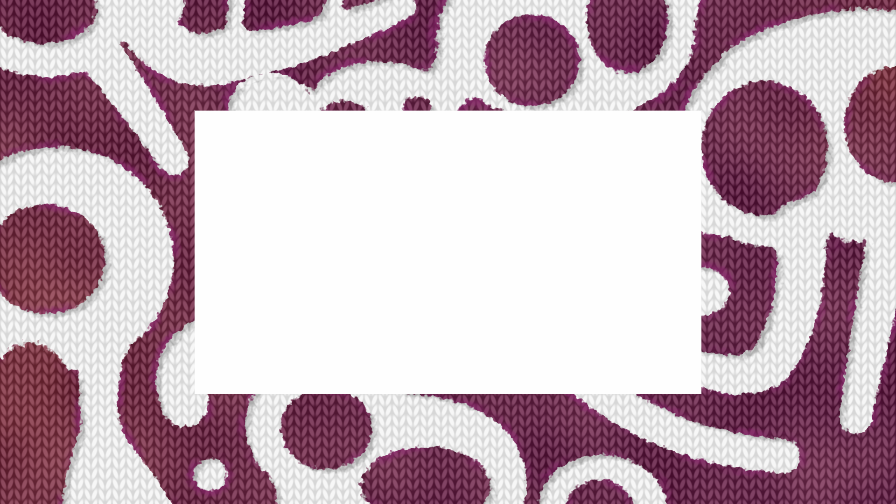
Reproduce this background procedurally as a WebGL 2 fragment shader.

```glsl
#version 300 es
precision highp float;
// Knitted plum fabric with ragged white winding bands, behind a blank white panel.
uniform vec2 u_resolution;
out vec4 fragColor;

const float UNITS = 36.0; // canvas height in design units
const vec3 PLUM = vec3(0.39, 0.16, 0.29);
const vec3 RUST = vec3(0.47, 0.21, 0.26);
const vec3 MAGENTA = vec3(0.55, 0.16, 0.44);
const vec3 WOOL = vec3(0.97);
const vec3 PANEL = vec3(0.995);

vec2 hashGradient(vec2 cell) {
  float h = fract(sin(dot(cell, vec2(127.1, 311.7))) * 43758.5);
  return vec2(cos(6.2832 * h), sin(6.2832 * h));
}

float gradientNoise(vec2 p) {
  vec2 i = floor(p), f = fract(p), u = f * f * (3.0 - 2.0 * f), e = vec2(1, 0);
  float low = mix(dot(hashGradient(i), f), dot(hashGradient(i + e), f - e), u.x);
  float high = mix(dot(hashGradient(i + e.yx), f - e.yx), dot(hashGradient(i + 1.0), f - 1.0), u.x);
  return mix(low, high, u.y);
}

float oval(vec2 p, float x, float y, float rx, float ry) {
  return (length((p - vec2(x, y)) / vec2(rx, ry)) - 1.0) * min(rx, ry);
}

// Tapered quadratic curve, measured as a chain of short capsules
float stroke(vec2 p, vec2 a, vec2 b, vec2 c, float r0, float r1) {
  float d = 1e3;
  vec2 start = a;
  for (int i = 1; i <= 8; i++) {
    float t = float(i) / 8.0;
    vec2 end = mix(mix(a, b, t), mix(b, c, t), t), s = end - start;
    float h = clamp(dot(p - start, s) / dot(s, s), 0.0, 1.0);
    d = min(d, length(p - start - s * h) - mix(r0, r1, t - (1.0 - h) / 8.0));
    start = end;
  }
  return d;
}

float join(float a, float b) {
  float k = max(0.7 - abs(a - b), 0.0);
  return min(a, b) - k * k * 0.35;
}

float cut(float a, float b) { return max(a, -b); }

float leftBands(vec2 p) {
  float d = oval(p, 4.0, 17.5, 8.4, 8.0);
  d = join(d, stroke(p, vec2(7.6, 13), vec2(6.7, 8), vec2(7.2, 5.5), 1.7, 1.2));
  d = cut(d, oval(p, 3.3, 17.5, 4.2, 3.9));
  d = cut(d, oval(p, 2.2, 5.5, 3.6, 6.0));
  d = join(d, stroke(p, vec2(7.2, 5.5), vec2(7.2, 2.5), vec2(8.4, -1), 1.2, 4.0));
  d = min(d, oval(p, 15.0, 2.1, 1.2, 1.15));
  return min(d, stroke(p, vec2(15, 12), vec2(11.8, 10.5), vec2(13.2, 7.2), 1.5, 1.7));
}

float topBands(vec2 p) {
  float d = join(oval(p, 3.3, 35.3, 6.3, 4.8), oval(p, 10.5, 36.0, 2.7, 2.5));
  d = min(d, stroke(p, vec2(7.1, 32.2), vec2(9.6, 28.9), vec2(12.4, 24.6), 1.6, 1.1));
  d = min(d, stroke(p, vec2(9.2, 36), vec2(12, 30.8), vec2(15.8, 31.9), 1.9, 1.8));
  d = join(d, stroke(p, vec2(15.8, 31.9), vec2(21, 32.2), vec2(28.7, 35.6), 1.8, 1.0));
  d = join(d, stroke(p, vec2(17, 36.5), vec2(16.6, 34), vec2(16.7, 32), 0.6, 0.6));
  d = join(d, stroke(p, vec2(24, 36.5), vec2(23.6, 35), vec2(23, 33), 0.6, 0.6));
  d = cut(d, oval(p, 3.1, 35.4, 3.8, 2.5));
  float mass = join(oval(p, 19.3, 28.5, 2.9, 2.3), oval(p, 27.0, 28.5, 5.0, 3.1));
  mass = join(mass, oval(p, 40.4, 33.5, 9.2, 6.2));
  mass = join(mass, stroke(p, vec2(30, 28.2), vec2(33.2, 29.8), vec2(34.5, 36.2), 1.7, 1.7));
  mass = join(mass, stroke(p, vec2(48.7, 36.5), vec2(47.5, 32.5), vec2(43, 28.8), 1.4, 1.5));
  mass = cut(mass, min(oval(p, 24.6, 28.2, 1.5, 0.6), oval(p, 29.8, 28.4, 1.0, 0.7)));
  mass = cut(mass, min(oval(p, 38.0, 31.7, 3.4, 3.25), oval(p, 44.8, 34.7, 2.9, 3.9)));
  return min(d, mass);
}

float rightBands(vec2 p) {
  float d = join(oval(p, 54.8, 25.6, 6.3, 7.2), oval(p, 61.2, 26.8, 5.0, 8.1));
  d = join(d, stroke(p, vec2(53, 31.5), vec2(57.5, 34.3), vec2(65, 33.3), 1.3, 1.9));
  d = min(d, stroke(p, vec2(49, 20.6), vec2(53.3, 19.6), vec2(57.5, 20.2), 0.9, 1.2));
  d = cut(d, min(oval(p, 54.6, 25.4, 4.5, 4.8), oval(p, 64.2, 27.1, 3.9, 4.2)));
  d = join(d, stroke(p, vec2(57.2, 20), vec2(57.6, 13.5), vec2(55, 10), 1.75, 1.6));
  d = min(d, stroke(p, vec2(55, 10), vec2(53, 8.5), vec2(49, 10), 1.6, 1.2));
  d = min(d, oval(p, 50.2, 15.2, 1.9, 1.7));
  return min(d, stroke(p, vec2(63.8, 20.2), vec2(62.3, 13), vec2(61.1, 6.2), 1.7, 1.15));
}

float bottomBands(vec2 p) {
  float d = join(oval(p, 23.3, 5.6, 5.8, 5.0), oval(p, 30.4, 2.2, 6.0, 4.0));
  d = join(d, stroke(p, vec2(22, 3), vec2(22.5, 1), vec2(22.8, -1), 2.6, 2.9));
  d = join(d, stroke(p, vec2(27, 6.5), vec2(37.8, 6.5), vec2(35.8, -0.8), 1.5, 1.5));
  d = cut(d, min(oval(p, 23.3, 5.4, 3.25, 2.9), oval(p, 30.4, 1.3, 4.6, 2.8)));
  d = min(d, cut(oval(p, 43.0, 0.0, 4.5, 3.5), oval(p, 42.8, -0.2, 2.4, 1.9)));
  return min(d, stroke(p, vec2(41.7, 8.9), vec2(47.5, 4), vec2(56, 3.4), 1.3, 1.2));
}

float bands(vec2 p) {
  return min(min(leftBands(p), topBands(p)), min(rightBands(p), bottomBands(p)));
}

// Rows of V stitches: 1 on the yarn, 0 in the gaps
float knit(vec2 p) {
  vec2 q = p / vec2(1.0, 0.75);
  float side = abs(fract(q.x) - 0.5);
  float leaf = abs(fract(q.y - 1.6 * side) - 0.5) * 2.0;
  float leg = abs(side - 0.25) * 4.0;
  return 1.0 - smoothstep(0.45, 1.15, length(vec2(leaf, leg)));
}

void main() {
  vec2 p = gl_FragCoord.xy / u_resolution.y * UNITS;
  float pixel = UNITS / u_resolution.y;
  float stitch = knit(p), cloud = gradientNoise(p * 0.18);
  float fray = 0.25 * gradientNoise(p * 2.6) + 0.12 * gradientNoise(p * 6.0);
  float d = bands(p) + fray;

  // Dyed yarn, warmer at the left side and the upper right corner
  float warm = exp(-length((p - vec2(1, 10)) / vec2(12, 16))) + exp(-length(p - vec2(64, 31)) / 5.0);
  vec3 color = mix(PLUM, RUST, clamp(1.3 * warm + 0.3 * cloud, 0.0, 1.0));
  color += (stitch - 0.45) * vec3(0.20, 0.18, 0.19) + 0.08 * cloud;
  float fringe = (1.0 - smoothstep(0.1, 0.65, d)) * smoothstep(-0.2, 0.35, gradientNoise(p * 0.4 + 7.0));
  color = mix(color, MAGENTA, 0.65 * fringe);

  // White wool, shaded where the dyed fabric overlaps it
  float shade = smoothstep(-0.1, 0.25, bands(p + vec2(-0.4, 0.35)) + fray);
  vec3 wool = WOOL * mix(0.87, 1.0, stitch) - 0.17 * shade;
  color = mix(color, wool, 1.0 - smoothstep(-pixel, pixel, d));

  // Blank panel
  vec2 edge = abs(p - vec2(32.0, 17.98)) - vec2(18.1, 10.12);
  color = mix(color, PANEL, 1.0 - smoothstep(-0.5 * pixel, 0.5 * pixel, max(edge.x, edge.y)));
  fragColor = vec4(clamp(color, 0.0, 1.0), 1.0);
}
```
